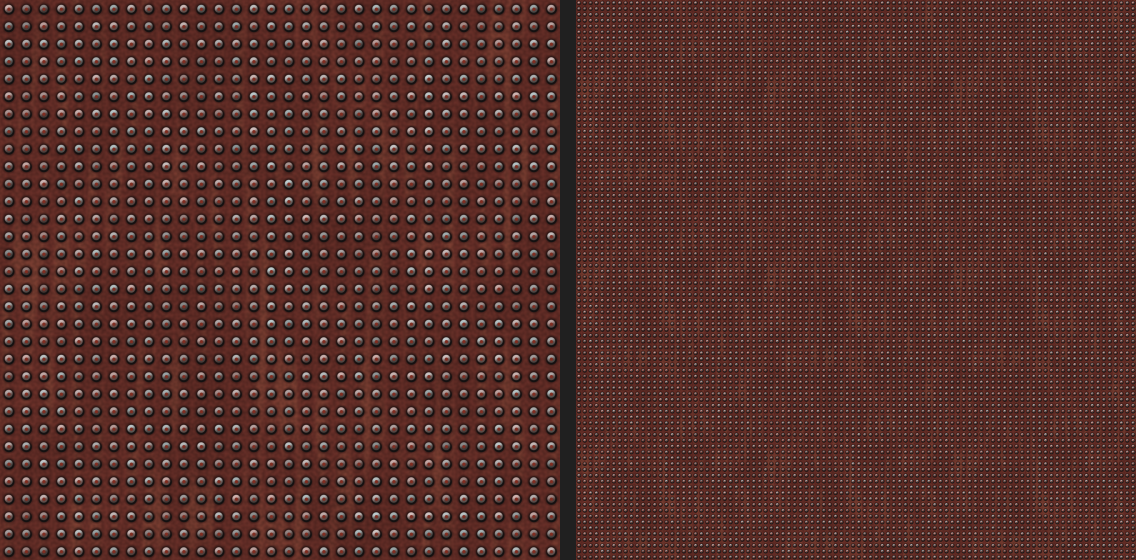
Left, the tile; right, the same tile 3 across and 3 down.
Reproduce this pattern procedurally as a WebGL 2 fragment shader.

```glsl
#version 300 es
precision highp float;
// Draws a square grid of small steel eyelets on worn, vertically streaked red-brown sheet.

uniform vec2 u_resolution;
out vec4 outColor;

// Layout, with lengths in units of one cell
const float REPEATS = 32.0;
const float HOLE_RADIUS = 0.095;
const float RING_RADIUS = 0.225;
const float RIM_RADIUS = 0.315;
const float HALO_RADIUS = 0.46;
const float EDGE_SOFTNESS = 0.035;
const vec2 RIM_OFFSET = vec2(0.01, -0.025);
const vec2 HOLE_OFFSET = vec2(0.01, -0.025);
const vec2 LIGHT_DIR = vec2(-0.35, 0.94);

// Wear
const vec2 STREAK_PERIOD = vec2(48.0, 5.0);
const vec2 PATCH_PERIOD = vec2(7.0, 6.0);
const vec2 GRAIN_PERIOD = vec2(150.0, 150.0);
const float STREAK_AMOUNT = 0.75;
const float GRAIN_AMOUNT = 0.10;
const float STUD_VARIATION = 0.30;

// Colours
const vec3 SHEET_COLOR = vec3(0.365, 0.165, 0.140);
const vec3 STREAK_COLOR = vec3(0.440, 0.230, 0.180);
const vec3 SHADOW_COLOR = vec3(0.190, 0.085, 0.075);
const vec3 RIM_DARK = vec3(0.075, 0.065, 0.065);
const vec3 RIM_LIT = vec3(0.190, 0.095, 0.085);
const vec3 STEEL_DARK = vec3(0.330, 0.280, 0.270);
const vec3 STEEL_LIT = vec3(0.670, 0.645, 0.645);
const vec3 HOLE_COLOR = vec3(0.500, 0.175, 0.130);
const vec3 COOL_TINT = vec3(0.92, 1.03, 1.04);
const vec3 WARM_TINT = vec3(1.06, 0.94, 0.92);

// Integer hash giving two values in 0..1
vec2 hash2(vec2 cell, uint seed) {
    uvec2 v = uvec2(cell) + uvec2(seed * 977u, seed * 613u);
    v = v * 1664525u + 1013904223u;
    v.x += v.y * 1664525u;
    v.y += v.x * 1664525u;
    v ^= v >> 16u;
    v.x += v.y * 1664525u;
    v.y += v.x * 1664525u;
    v ^= v >> 16u;
    return vec2(v & 0xFFFFu) / 65535.0;
}

// Slope contribution of one lattice corner, wrapped to the period
float cornerSlope(vec2 corner, vec2 offset, vec2 period, uint seed) {
    float angle = 6.28318 * hash2(mod(corner, period), seed).x;
    return dot(vec2(cos(angle), sin(angle)), offset);
}

// Tiling gradient noise, about -0.7..0.7
float gradientNoise(vec2 uv, vec2 period, uint seed) {
    vec2 p = uv * period;
    vec2 i = floor(p);
    vec2 f = p - i;
    vec2 u = f * f * f * (f * (f * 6.0 - 15.0) + 10.0);
    vec2 e = vec2(1.0, 0.0);
    float low = mix(cornerSlope(i, f, period, seed),
                    cornerSlope(i + e.xy, f - e.xy, period, seed), u.x);
    float high = mix(cornerSlope(i + e.yx, f - e.yx, period, seed),
                     cornerSlope(i + e.xx, f - e.xx, period, seed), u.x);
    return mix(low, high, u.y);
}

// Soft-edged disc coverage
float disc(vec2 p, float radius, float softness) {
    return 1.0 - smoothstep(-softness, softness, length(p) - radius);
}

// Sheet with vertical streaks, broad patches and fine grain
vec3 sheet(vec2 uv) {
    float streak = gradientNoise(uv, STREAK_PERIOD, 1u);
    float patches = gradientNoise(uv, PATCH_PERIOD, 2u);
    float grain = gradientNoise(uv, GRAIN_PERIOD, 3u);
    float worn = smoothstep(-0.05, 0.5, streak + 0.35 * patches);
    vec3 color = mix(SHEET_COLOR, STREAK_COLOR, STREAK_AMOUNT * worn);
    return color * (1.0 + GRAIN_AMOUNT * (2.0 * grain + patches));
}

void main() {
    vec2 uv = gl_FragCoord.xy / u_resolution;
    vec2 grid = uv * REPEATS;
    vec2 cell = floor(grid);
    vec2 p = grid - cell - 0.5;
    float pixel = REPEATS / min(u_resolution.x, u_resolution.y);
    float soft = max(EDGE_SOFTNESS, 0.7 * pixel);

    // Each eyelet has its own shine and tint, drifting over broad areas
    vec2 chance = hash2(cell, 4u);
    float drift = gradientNoise((cell + 0.5) / REPEATS, PATCH_PERIOD, 5u);
    float shine = 1.0 + STUD_VARIATION * (chance.x - 0.5 + 0.6 * drift);
    vec3 tint = mix(WARM_TINT, COOL_TINT, clamp(chance.y + 0.6 * drift, 0.0, 1.0));
    float facing = dot(p, LIGHT_DIR) / max(length(p), 0.02);
    float lit = smoothstep(-0.8, 0.9, facing);

    // Halo, dark rim, steel ring, then the hole
    vec3 color = sheet(uv);
    float halo = 1.0 - smoothstep(RIM_RADIUS - 0.03, HALO_RADIUS, length(p - RIM_OFFSET));
    color = mix(color, SHADOW_COLOR, 0.65 * halo);
    color = mix(color, mix(RIM_DARK, RIM_LIT, lit), disc(p - RIM_OFFSET, RIM_RADIUS, soft));
    vec3 steel = mix(STEEL_DARK, STEEL_LIT, lit) * tint * shine;
    color = mix(color, steel, disc(p, RING_RADIUS, soft));
    color = mix(color, HOLE_COLOR, disc(p - HOLE_OFFSET, HOLE_RADIUS, soft));

    outColor = vec4(clamp(color, 0.0, 1.0), 1.0);
}
```
